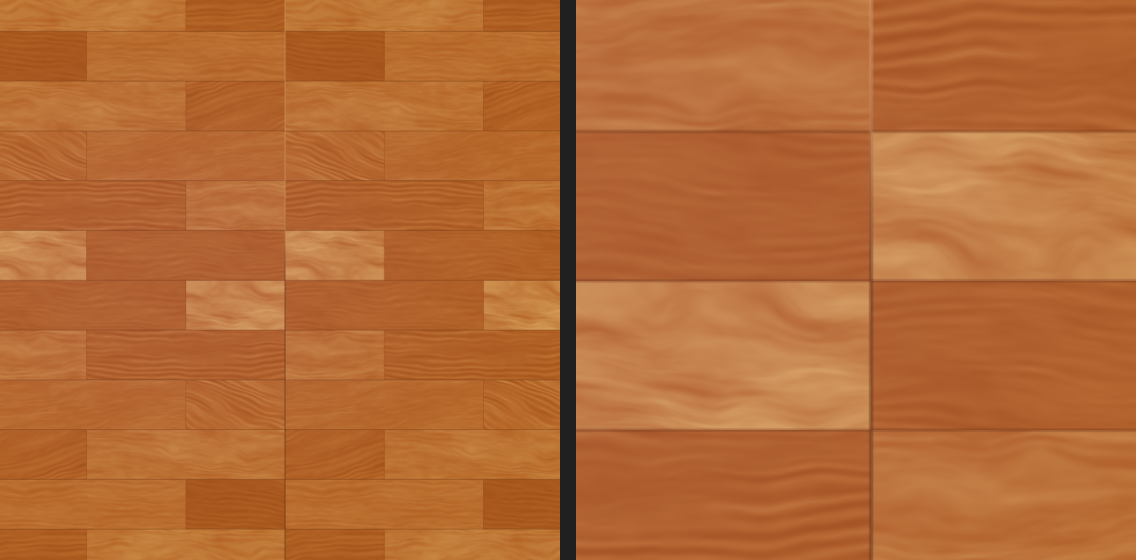
Left: the whole. Right: its middle third, enlarged.
Write a Shadertoy shader that draws this texture.

```glsl
// Wood strip flooring: wide printed panels of staggered short and long boards.
// Each panel's lower half is its upper half turned by 180 degrees; every board
// gets a tone, growth rings, pale figure and grain slope built from value noise.

// Per row, counted from the panel centre: tone, ring strength, figure, slope
const vec4 SHORT_BOARDS[6] = vec4[6](
    vec4(0.76, 0.04, 0.62, 0.10), vec4(0.62, 0.05, 0.30, 0.00),
    vec4(0.52, 0.14, 0.30, 0.42), vec4(0.41, 0.09, 0.24, -0.28),
    vec4(0.27, 0.07, 0.10, 0.12), vec4(0.38, 0.08, 0.16, -0.06));
const vec4 LONG_BOARDS[6] = vec4[6](
    vec4(0.41, 0.07, 0.17, 0.03), vec4(0.42, 0.13, 0.14, 0.00),
    vec4(0.53, 0.02, 0.14, -0.15), vec4(0.62, 0.05, 0.30, 0.06),
    vec4(0.56, 0.05, 0.10, 0.00), vec4(0.64, 0.05, 0.36, 0.00));

float hash(vec2 p) {
    vec3 h = fract(vec3(p.xyx) * 0.1031);
    h += dot(h, h.yzx + 33.33);
    return fract((h.x + h.y) * h.z);
}

float noise(vec2 p) {
    vec2 cell = floor(p), f = fract(p);
    f = f * f * (3.0 - 2.0 * f);
    return mix(mix(hash(cell), hash(cell + vec2(1, 0)), f.x),
               mix(hash(cell + vec2(0, 1)), hash(cell + vec2(1, 1)), f.x), f.y);
}

float fbm(vec2 p) {
    float sum = 0.0, amp = 0.53;
    for (int i = 0; i < 4; i++) {
        sum += amp * noise(p);
        p = p * 2.03 + 7.1;
        amp *= 0.5;
    }
    return sum;
}

// Dark, middle and pale wood along one ramp
vec3 woodColor(float tone) {
    vec3 low = mix(vec3(0.60, 0.28, 0.10), vec3(0.71, 0.40, 0.19), min(tone * 2.0, 1.0));
    return mix(low, vec3(0.83, 0.61, 0.37), clamp(tone * 2.0 - 1.0, 0.0, 1.0));
}

float grainTone(vec2 p, vec4 board, float seed) {
    vec2 q = p + seed * vec2(3.7, 5.3);
    float figure = board.z;
    // Slope and bend the fibres
    float bend = noise(q * vec2(10, 18)) - 0.5 + 0.4 * (noise(q * vec2(30, 45)) - 0.5);
    q.y += board.w * p.x + (0.008 + 0.045 * figure) * bend;

    float rings = sin(q.y * 640.0 + 5.0 * noise(q * vec2(7, 60)));
    rings *= smoothstep(0.15, 0.75, noise(q * vec2(9, 50) + 31.0));
    float streaks = fbm(q * vec2(13, 75)) - 0.5;
    float mottle = fbm(q * vec2(28, 50) + 11.0) - 0.5;
    float pores = noise(q * vec2(75, 340)) - 0.5;
    return board.x + board.y * rings + figure * (0.85 * streaks + 0.35 * mottle)
         + 0.10 * streaks + 0.09 * pores;
}

float line(float dist, float halfWidth) {
    return 1.0 - smoothstep(halfWidth * 0.4, halfWidth * 1.6, abs(dist));
}

vec3 flooring(vec2 uv) {
    const float panelWidth = 0.5316, rowHeight = 0.0889;

    // Repeat the panel across, then fold the lower half by a half turn
    vec2 p = uv - vec2(0.2432, 0.4995);
    p.x = mod(p.x + 0.5 * panelWidth, panelWidth) - 0.5 * panelWidth;
    if (p.y < 0.0) p = -p;

    // Short boards sit at alternating ends of the rows
    int row = min(int(p.y / rowHeight), 5);
    bool shortFirst = row % 2 == 0;
    float third = (p.x / panelWidth + 0.5) * 3.0;
    float joint = shortFirst ? 1.0 : 2.0;
    bool isShort = (third < joint) == shortFirst;
    vec4 board = isShort ? SHORT_BOARDS[row] : LONG_BOARDS[row];
    float seed = float(row * 2 + (isShort ? 1 : 2));

    vec3 color = woodColor(grainTone(p, board, seed));

    // Faint grooves between rows and at board ends
    float rowEdge = (fract(p.y / rowHeight + 0.5) - 0.5) * rowHeight;
    float endEdge = (third - joint) * panelWidth / 3.0;
    float groove = max(0.34 * line(rowEdge, 0.0010), 0.22 * line(endEdge, 0.0009));
    color = mix(color, vec3(0.43, 0.20, 0.08), groove);

    // Panel seam: pale above, shadowed below
    vec3 seamColor = mix(vec3(0.42, 0.22, 0.11), vec3(0.80, 0.56, 0.37),
                         smoothstep(0.48, 0.64, uv.y));
    color = mix(color, seamColor, 0.55 * line(0.5 * panelWidth - abs(p.x), 0.0012));

    // Slightly rosier light near the middle left, warmer outward
    float away = length((uv - vec2(0.3, 0.52)) * vec2(0.8, 1.3));
    color.b += mix(0.025, -0.035, smoothstep(0.05, 0.65, away));
    return color;
}

void mainImage(out vec4 fragColor, in vec2 fragCoord) {
    // Average a 2 by 2 grid of samples for smooth edges
    vec3 sum = vec3(0.0);
    for (int i = 0; i < 4; i++) {
        vec2 offset = vec2(i % 2, i / 2) * 0.5 - 0.25;
        sum += flooring((fragCoord + offset) / iResolution.xy);
    }
    fragColor = vec4(sum / 4.0, 1.0);
}
```
